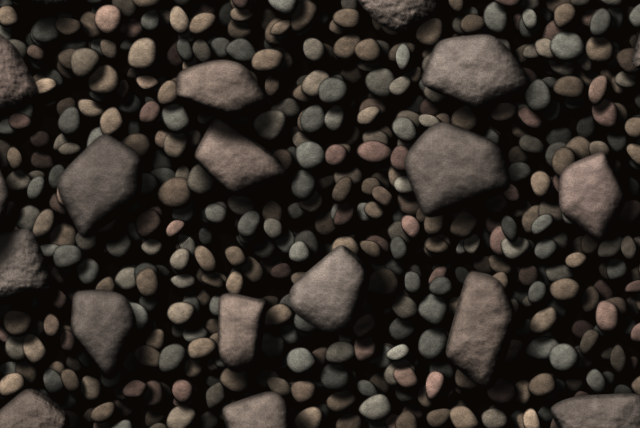
Give the GLSL for this texture, as a Shadertoy shader.

```glsl
// Dense bed of rounded river pebbles with scattered larger stones in low side light.

float hash(vec2 p) {
    return fract(sin(dot(p, vec2(127.1, 311.7))) * 43758.5453);
}

float noise(vec2 p) {
    vec2 i = floor(p), f = fract(p);
    f = f * f * (3.0 - 2.0 * f);
    return mix(mix(hash(i), hash(i + vec2(1, 0)), f.x),
               mix(hash(i + vec2(0, 1)), hash(i + vec2(1, 1)), f.x), f.y);
}

float fbm(vec2 p) {
    float sum = 0.0, amp = 0.5;
    for (int i = 0; i < 4; i++) {
        sum += amp * noise(p);
        p = mat2(1.6, 1.2, -1.2, 1.6) * p + 3.7;
        amp *= 0.5;
    }
    return sum;
}

// Rounded polygon: x is the radial measure (1 at the rim), yz its gradient.
vec3 stoneShape(vec2 q, vec2 id, float power, float irregular) {
    float sum = 0.0;
    vec2 grad = vec2(0.0);
    for (int k = 0; k < 7; k++) {
        float fk = float(k);
        float a = (fk + irregular * (hash(id + fk * 3.1) - 0.5)) * 0.8976;
        float reach = 1.0 + irregular * (hash(id + fk * 5.7 + 9.0) - 0.6) * 0.6;
        vec2 dir = vec2(cos(a), sin(a)) / reach;
        float v = max(dot(q, dir), 0.0001);
        sum += pow(v, power);
        grad += dir * pow(v, power - 1.0);
    }
    float d = pow(sum, 1.0 / power);
    return vec3(d, grad / pow(d, power - 1.0));
}

vec3 stoneColor(vec2 id, float large) {
    float kind = hash(id + 41.3);
    vec3 c = mix(vec3(0.55, 0.54, 0.49), vec3(0.65, 0.56, 0.47), smoothstep(0.2, 0.6, kind));
    c = mix(c, vec3(0.60, 0.48, 0.43), smoothstep(0.8, 0.95, kind));
    c = mix(c, vec3(0.58, 0.51, 0.47), large * 0.75);
    return c * mix(0.78, 1.2, hash(id + 57.9));
}

// Paints one jittered grid of stones over what lies below.
void stoneLayer(inout vec3 col, vec2 p, float cell, float seed, float share,
                float exposure, float large) {
    vec3 light = normalize(vec3(-0.42, 0.55, 0.72));
    vec2 base = floor(p / cell);
    for (int j = -1; j <= 1; j++)
    for (int i = -1; i <= 1; i++) {
        vec2 grid = base + vec2(i, j);
        vec2 id = grid + seed * 17.0;
        if (hash(id + 3.3) > share) continue;

        // Placement, turn and proportions
        vec2 jitter = vec2(hash(id + 11.7), hash(id + 23.1)) - 0.5;
        vec2 offset = p - (grid + 0.5 + 0.6 * jitter) * cell;
        float turn = 6.2832 * hash(id + 31.9);
        mat2 rot = mat2(cos(turn), -sin(turn), sin(turn), cos(turn));
        float size = cell * mix(0.37, mix(0.56, 0.45, large), hash(id + 5.1));
        vec2 radii = size * vec2(1.0, mix(0.58, 0.95, hash(id + 7.7)));
        vec2 q = rot * offset / radii;
        if (length(q) > 2.2) continue;

        // Cast shadow, falling to the lower right
        vec2 s = rot * (offset - vec2(0.012, -0.015) * (1.0 + large)) / radii;
        col *= 1.0 - 0.85 * smoothstep(1.35, 0.8, length(s));

        vec3 shape = stoneShape(q, id, mix(5.0, 10.0, large), mix(0.35, 0.85, large));
        float edge = 1.2 / (iResolution.y * radii.y);
        float mask = smoothstep(1.0 + edge, 1.0 - edge, shape.x);
        if (mask <= 0.0) continue;

        // Domed surface with fine roughness
        vec2 tp = p * mix(75.0, 48.0, large) + id * 7.3;
        float grain = fbm(tp);
        vec2 bump = vec2(fbm(tp + vec2(0.25, 0)), fbm(tp + vec2(0, 0.25))) - grain;
        float rough = mix(0.25, mix(0.5, 2.2, pow(hash(id + 71.0), 3.0)), large);
        vec2 tilt = (shape.yz * rot) * pow(min(shape.x, 1.0), 2.2) * 0.92;
        float rise = sqrt(max(1.0 - dot(tilt, tilt), 0.04));
        vec3 normal = normalize(vec3(tilt - bump * rough, rise));

        float lit = smoothstep(0.02, 1.0, dot(normal, light));
        lit *= smoothstep(1.08, 0.82, shape.x) * 0.6 + 0.4;
        float sunk = mix(mix(0.6, 1.0, hash(id + 83.0)), 0.92, large);
        vec3 stone = stoneColor(id, large) * (0.78 + 0.46 * grain);
        stone *= 0.93 + 0.14 * noise(p * 330.0 + id);
        col = mix(col, stone * exposure * sunk * (0.04 + 0.98 * lit), mask);
    }
}

void mainImage(out vec4 fragColor, in vec2 fragCoord) {
    vec2 p = fragCoord / iResolution.y;
    vec3 col = vec3(0.045, 0.03, 0.02);

    // Buried pebbles first, then the exposed ones, then the large stones
    stoneLayer(col, p, 0.066, 1.0, 1.0, 0.45, 0.0);
    stoneLayer(col, p + 0.031, 0.072, 2.0, 0.9, 0.8, 0.0);
    stoneLayer(col, p + 0.013, 0.077, 3.0, 0.85, 1.08, 0.0);
    stoneLayer(col, p + 0.11, 0.27, 4.0, 0.62, 1.0, 1.0);

    // Warm floor for the deepest gaps
    col = max(col, vec3(0.035, 0.022, 0.014));
    fragColor = vec4(col, 1.0);
}
```
